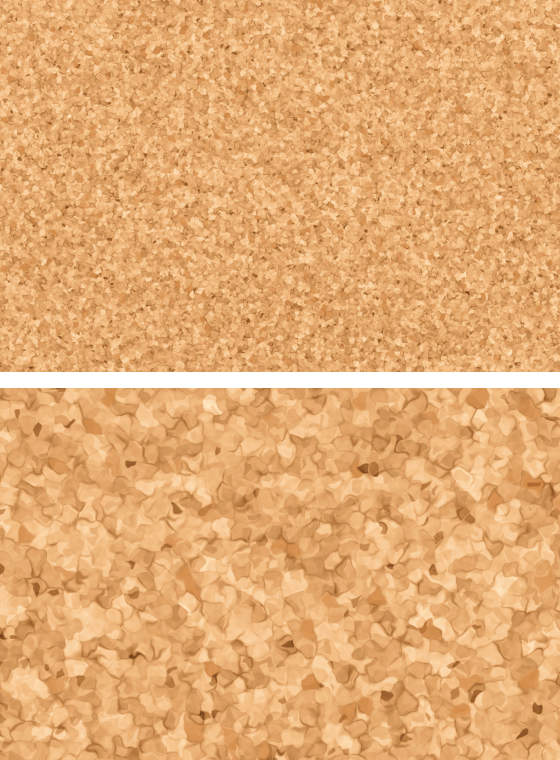
Top, the full canvas; bottom, a detail of the centre.
Reproduce this texture procedurally as a Shadertoy shader.

```glsl
// Pressed cork board: packed tan granules with pale flakes, rusty bits and dark crevices.

const vec3 UMBER = vec3(0.42, 0.22, 0.08);
const vec3 BROWN = vec3(0.73, 0.48, 0.25);
const vec3 TAN   = vec3(0.81, 0.58, 0.35);
const vec3 HONEY = vec3(0.89, 0.64, 0.40);
const vec3 SAND  = vec3(0.905, 0.68, 0.45);
const vec3 CREAM = vec3(0.95, 0.74, 0.51);
const vec3 PALE  = vec3(0.97, 0.79, 0.59);
const vec3 IVORY = vec3(1.00, 0.90, 0.75);
const vec3 RUST  = vec3(0.80, 0.49, 0.22);

const float COARSE_GRAINS = 66.0;  // grains per canvas height
const float FINE_GRAINS = 125.0;

vec3 hash3(vec2 cell, float seed) {
    vec3 q = fract(vec3(cell.xyx) * vec3(0.1031, 0.1030, 0.0973) + seed * 0.137);
    q += dot(q, q.yxz + 33.33);
    return fract((q.xxy + q.yzz) * q.zyx);
}

float cornerSlope(vec2 corner, vec2 offset, float seed) {
    float angle = 6.2832 * hash3(corner, seed).x;
    return dot(vec2(cos(angle), sin(angle)), offset);
}

// Gradient noise, roughly -0.7 to 0.7
float gradientNoise(vec2 p, float seed) {
    vec2 i = floor(p), f = fract(p);
    vec2 u = f * f * f * (f * (f * 6.0 - 15.0) + 10.0);
    vec2 e = vec2(1.0, 0.0);
    float low = mix(cornerSlope(i, f, seed), cornerSlope(i + e, f - e, seed), u.x);
    float high = mix(cornerSlope(i + e.yx, f - e.yx, seed),
                     cornerSlope(i + 1.0, f - 1.0, seed), u.x);
    return mix(low, high, u.y);
}

// Cellular grains, each stretched along its own axis: (tone, kind, distance to gap)
vec3 grains(vec2 p, float stretch, float seed) {
    vec2 home = floor(p), nearestId = home;
    float nearest = 9.0, second = 9.0;
    for (int y = -1; y <= 1; y++)
    for (int x = -1; x <= 1; x++) {
        vec2 id = home + vec2(x, y);
        vec3 r = hash3(id, seed);
        vec2 d = p - id - r.xy;
        float angle = 6.2832 * r.z;
        vec2 axis = vec2(cos(angle), sin(angle));
        float dist = length(vec2(dot(d, axis) / stretch,
                                 dot(d, vec2(-axis.y, axis.x)) * stretch));
        if (dist < nearest) {
            second = nearest;
            nearest = dist;
            nearestId = id;
        } else second = min(second, dist);
    }
    return vec3(hash3(nearestId, seed + 5.0).xy, second - nearest);
}

float ramp(float from, float to, float t) {
    return clamp((t - from) / (to - from), 0.0, 1.0);
}

vec3 corkColor(float tone) {
    vec3 c = mix(UMBER, BROWN, ramp(0.22, 0.48, tone));
    c = mix(c, TAN, ramp(0.48, 0.58, tone));
    c = mix(c, HONEY, ramp(0.58, 0.64, tone));
    c = mix(c, SAND, ramp(0.64, 0.68, tone));
    c = mix(c, CREAM, ramp(0.68, 0.74, tone));
    c = mix(c, PALE, ramp(0.74, 0.79, tone));
    return mix(c, IVORY, ramp(0.79, 0.90, tone));
}

vec3 cork(vec2 p) {
    // Ragged grain outlines
    vec2 warp = vec2(gradientNoise(p * 95.0, 1.0), gradientNoise(p * 95.0, 2.0));
    vec2 q = p + warp * 0.006;
    vec3 coarse = grains(q * COARSE_GRAINS, 1.25, 3.0);
    vec3 fine = grains(q * FINE_GRAINS + 17.0, 1.2, 4.0);

    // Grain tones, surface mottling and broad unevenness
    float tone = 0.697 + 0.17 * (coarse.x - 0.5) + 0.13 * (fine.x - 0.5);
    tone += 0.045 * gradientNoise(p * 170.0, 6.0);
    tone += 0.022 * gradientNoise(p * 3.0, 7.0) + 0.016 * (p.y - 0.5);
    tone += 0.06 * smoothstep(0.94, 0.97, coarse.y);

    // Crevices open only along some of the grain borders
    float opening = smoothstep(-0.15, 0.45, gradientNoise(p * 48.0, 8.0));
    float gap = 1.0 - smoothstep(0.02, 0.26, coarse.z);
    tone -= gap * (0.025 + 0.17 * opening);

    // Dark bark specks
    float speck = smoothstep(0.955, 0.985, fine.y) * smoothstep(0.0, 0.2, fine.z);
    tone -= 0.22 * speck;

    float rust = smoothstep(0.06, 0.03, coarse.y) * smoothstep(0.0, 0.2, coarse.z);
    return mix(corkColor(tone), RUST, 0.55 * rust);
}

void mainImage(out vec4 fragColor, in vec2 fragCoord) {
    // Four samples per pixel smooth the grain edges
    vec3 sum = vec3(0.0);
    for (int k = 0; k < 4; k++) {
        vec2 offset = (vec2(k % 2, k / 2) - 0.5) * 0.6;
        sum += cork((fragCoord + offset) / iResolution.y);
    }
    fragColor = vec4(sum / 4.0, 1.0);
}
```
